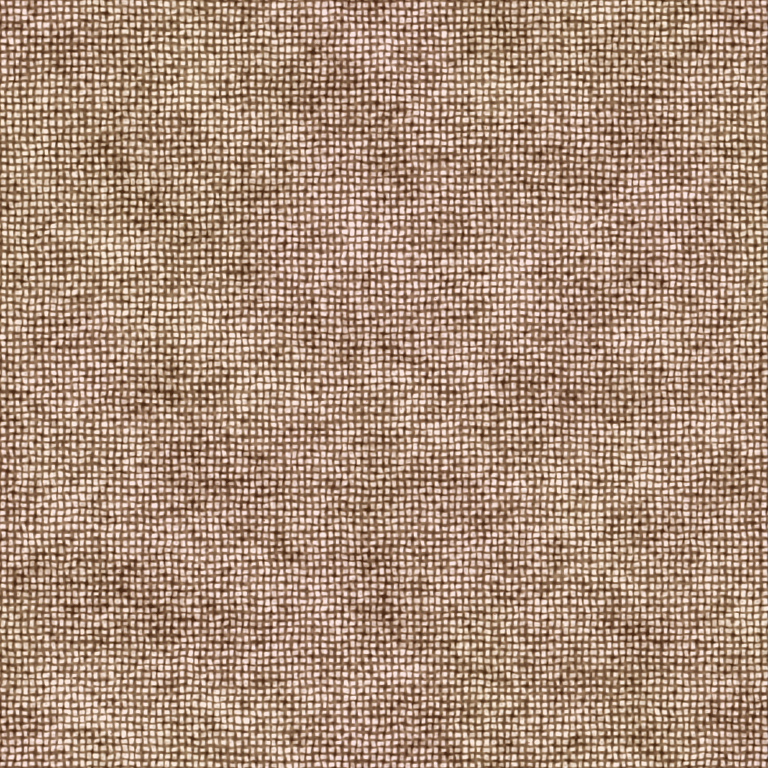
Reproduce this texture procedurally as a Shadertoy shader.

```glsl
// Fine plain-weave burlap: brown yarns crossing over and under, with pale gaps between.
// A 108 x 104 grid is bent slightly by smooth noise, then gap size, yarn tone, fibre grain,
// smudges and a slow pink-to-ochre tint are varied. All noise wraps, so the cloth tiles.

const float PI = 3.14159265;

float hash(vec2 p) {
    return fract(sin(dot(p, vec2(127.1, 311.7))) * 43758.5453);
}

// Value noise with freq lattice cells across the canvas, wrapping at its edges
float noise(vec2 uv, vec2 freq, float seed) {
    vec2 p = uv * freq;
    vec2 i = floor(p), f = fract(p);
    f = f * f * (3.0 - 2.0 * f);
    vec2 a = mod(i, freq) + seed, b = mod(i + 1.0, freq) + seed;
    return mix(mix(hash(a), hash(vec2(b.x, a.y)), f.x),
               mix(hash(vec2(a.x, b.y)), hash(b), f.x), f.y);
}

// Layered noise, centred on zero
float cloud(vec2 uv, vec2 freq, float seed) {
    float sum = 0.0, amp = 0.5;
    for (int k = 0; k < 4; k++) {
        sum += amp * (noise(uv, freq, seed) - 0.5);
        freq *= 2.0;
        seed += 17.0;
        amp *= 0.6;
    }
    return sum;
}

// Dark yarn through mid brown to pale gap
vec3 clothColor(float tone) {
    vec3 darkYarn = vec3(0.29, 0.17, 0.09);
    vec3 midYarn = vec3(0.62, 0.50, 0.39);
    vec3 paleGap = vec3(0.98, 0.925, 0.905);
    vec3 low = mix(darkYarn, midYarn, clamp(tone * 2.0, 0.0, 1.0));
    return mix(low, paleGap, clamp(tone * 2.0 - 1.0, 0.0, 1.0));
}

void mainImage(out vec4 fragColor, in vec2 fragCoord) {
    vec2 uv = fragCoord / iResolution.xy;
    vec2 threads = vec2(108.0, 104.0);

    // Bend the yarns: slight drift and a short wobble
    vec2 drift = vec2(cloud(uv, vec2(5.0, 6.0), 3.0), cloud(uv, vec2(6.0, 5.0), 41.0));
    vec2 wobble = vec2(noise(uv, vec2(72.0, 50.0), 7.0), noise(uv, vec2(50.0, 72.0), 23.0)) - 0.5;
    vec2 grid = uv * threads + drift * 0.6 + wobble * 0.32;

    // Yarns swerve around each other, twisting neighbouring gaps in opposite senses
    vec2 wave = sin(PI * grid), swing = cos(PI * grid);
    grid += 0.06 * vec2(swing.x * wave.y, -wave.x * swing.y);

    // Rounded square gaps of uneven size
    vec2 fromGap = abs(fract(grid) - 0.5);
    float gapDist = sqrt(length(fromGap * fromGap));
    float radius = 0.315 + 0.14 * (noise(uv, threads, 61.0) - 0.5)
                 + 0.08 * cloud(uv, vec2(24.0, 30.0), 5.0);
    float soft = max(0.17, threads.y / iResolution.y * 0.7);
    float gap = 1.0 - smoothstep(radius - soft, radius + soft, gapDist);

    // Crossings alternate between raised and sunken yarn
    float over = cos(PI * grid.x) * cos(PI * grid.y);
    float yarn = 0.35 + 0.10 * over - 0.12 * over * over;
    yarn += 0.18 * (noise(uv, vec2(54.0, 104.0), 11.0) - 0.5);

    // Fine fibres, and dark smudges drawn out along the weft
    float grain = noise(uv, vec2(300.0), 29.0) - 0.5;
    float smudge = cloud(uv, vec2(12.0, 16.0), 83.0);
    float slub = smoothstep(0.70, 0.95, noise(uv, vec2(44.0, 62.0), 97.0));
    float tone = mix(yarn, 0.97, gap) + 0.30 * grain + 0.25 * smudge - 0.13 * slub;

    // Slow tint across the cloth, with rare rusty flecks
    float pink = smoothstep(-0.25, 0.25, cloud(uv, vec2(4.0, 3.0), 53.0));
    vec3 color = clothColor(tone) * mix(vec3(1.0, 1.0, 0.96), vec3(1.01, 0.98, 1.0), pink);
    float rust = smoothstep(0.975, 1.0, noise(uv, vec2(90.0), 71.0));
    color = mix(color, vec3(0.50, 0.25, 0.11), 0.5 * rust);

    fragColor = vec4(clamp(color, 0.0, 1.0), 1.0);
}
```
